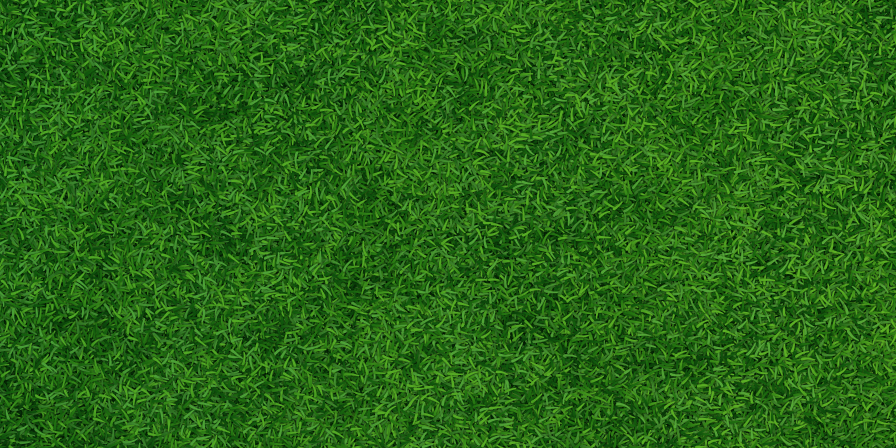
Give the GLSL for this texture, as a WebGL 1 fragment shader.

```glsl
precision highp float;
// Short dense lawn seen from above: several layers of thin, bent blades
// are scattered on jittered grids and painted from the dark soil upward.
// Each blade shades what lies below it; soft noise varies the turf tone.

uniform vec2 u_resolution;

#define LAYERS 8
#define CELLS 54.0        // grid cells per canvas height
#define HALF_WIDTH 0.122  // blade half width, in cells
#define SHADE 0.27        // darkening next to a blade
#define TONE_BASE 0.05    // tone of the darkest, lowest blades
#define TONE_SPREAD 0.94  // tone range between blades
#define PATCHES 0.32      // strength of the broad tone patches

const vec3 SOIL  = vec3(0.025, 0.20, 0.025);
const vec3 DEEP  = vec3(0.065, 0.34, 0.05);
const vec3 FRESH = vec3(0.145, 0.46, 0.065);
const vec3 LIT   = vec3(0.34, 0.67, 0.14);
const vec3 MUTED = vec3(0.27, 0.55, 0.20);

float hash(vec2 p) {
  return fract(sin(dot(p, vec2(127.1, 311.7))) * 43758.5453);
}

vec2 hash2(vec2 p) {
  return vec2(hash(p), hash(p + vec2(41.3, 17.9)));
}

float noise(vec2 p) {
  vec2 i = floor(p), f = fract(p);
  f = f * f * (3.0 - 2.0 * f);
  return mix(mix(hash(i), hash(i + vec2(1.0, 0.0)), f.x),
             mix(hash(i + vec2(0.0, 1.0)), hash(i + 1.0), f.x), f.y);
}

// Colour ramp from shadow to sunlit blade
vec3 grassColour(float t) {
  vec3 c = mix(SOIL, DEEP, clamp(t / 0.3, 0.0, 1.0));
  c = mix(c, FRESH, clamp((t - 0.3) / 0.3, 0.0, 1.0));
  return mix(c, LIT, clamp((t - 0.6) / 0.4, 0.0, 1.0));
}

// Paints the blade of one cell over the colour below
vec3 paintBlade(vec3 below, vec2 p, vec2 cell, vec2 seed, float depth,
                float patchTone, float pixel) {
  vec2 id = cell + seed;
  vec2 turn = hash2(id + 3.7);
  vec2 look = hash2(id + 71.3);
  vec2 q = p - cell - hash2(id);

  // Every direction occurs, lying ones a little more often
  float angle = (turn.x + turn.y - 1.0) * 2.8 + 0.15;
  float c = cos(angle), s = sin(angle);
  q = vec2(c * q.x + s * q.y, c * q.y - s * q.x);
  q.y += (fract(turn.x * 7.0) - 0.5) * 0.5 * q.x * q.x;

  // Tapered, curved stroke
  float halfLength = mix(0.5, 0.85, fract(turn.y * 9.0));
  float along = clamp(q.x / halfLength, -1.0, 1.0);
  float d = length(vec2(max(abs(q.x) - halfLength, 0.0), q.y));
  float width = HALF_WIDTH * (1.0 - 0.35 * along);
  float cover = clamp((width - d) / pixel + 0.5, 0.0, 1.0);
  float shade = SHADE * clamp(1.0 - d / (3.0 * HALF_WIDTH), 0.0, 1.0);

  // Blade colour; some of the lighter blades are paler and cooler
  float tone = TONE_BASE + 0.2 * depth + TONE_SPREAD * look.x
             + 0.10 * along + patchTone;
  vec3 blade = grassColour(tone);
  float muted = 0.8 * step(0.68, look.y) * smoothstep(0.3, 0.6, tone);
  blade = mix(blade, MUTED * (0.55 + 0.6 * min(tone, 1.0)), muted);
  return mix(below * (1.0 - shade), blade, cover);
}

void main() {
  vec2 uv = gl_FragCoord.xy / u_resolution.y;
  float pixel = CELLS / u_resolution.y;

  // Broad patches and small clumps
  float patchTone = PATCHES * (0.4 * noise(uv * 5.0 + 8.0)
                  + 0.6 * noise(uv * 17.0) - 0.5);

  vec3 colour = SOIL;
  for (int layer = 0; layer < LAYERS; layer++) {
    float k = float(layer);
    vec2 seed = vec2(k * 13.7, k * 29.3);
    vec2 p = uv * CELLS + vec2(k * 0.37, k * 0.61);
    for (int y = -1; y <= 1; y++) {
      for (int x = -1; x <= 1; x++) {
        vec2 cell = floor(p) + vec2(float(x), float(y));
        colour = paintBlade(colour, p, cell, seed, k / float(LAYERS - 1),
                            patchTone, pixel);
      }
    }
  }

  // Slightly warmer turf toward the right
  float across = gl_FragCoord.x / u_resolution.x;
  colour *= mix(vec3(0.90, 0.97, 1.0), vec3(1.08, 1.03, 1.0), across);
  gl_FragColor = vec4(colour, 1.0);
}
```
